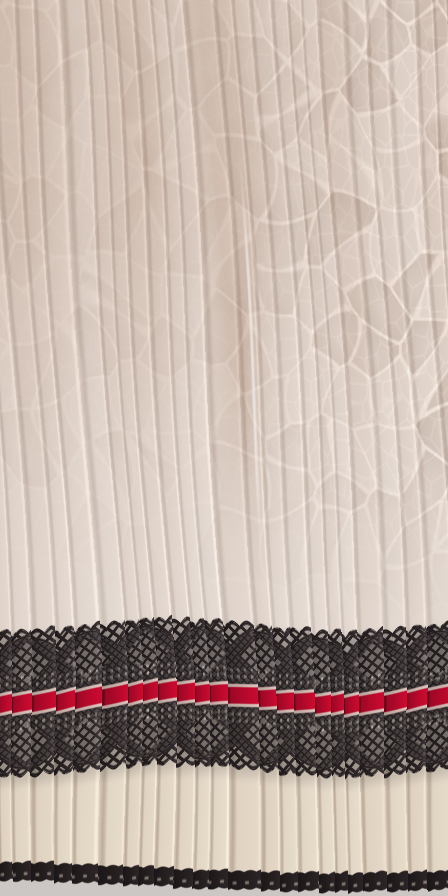
This texture is drawn by a WebGL 1 fragment shader. Its source:

```glsl
precision highp float;
// Pleated ivory brocade cloth with a black lace band, a red ribbon and a lace hem.
uniform vec2 u_resolution;

const float PI = 3.14159265;
const float PLEATS = 23.0;

float hash(float n) { return fract(sin(n * 12.9898) * 43758.545); }

vec2 hash2(vec2 c) {
  return fract(sin(vec2(dot(c, vec2(127.1, 311.7)), dot(c, vec2(269.5, 183.3)))) * 43758.545);
}

// Soft-edged strip of the given half width around zero.
float strip(float d, float halfWidth, float soft) {
  return 1.0 - smoothstep(halfWidth - soft, halfWidth + soft, abs(d));
}

// Cellular noise: nearest distance, gap to the second nearest, cell tone.
vec3 cells(vec2 p) {
  vec2 base = floor(p), f = fract(p);
  float near = 9.0, second = 9.0, tone = 0.0;
  for (int j = -1; j <= 1; j++) {
    for (int i = -1; i <= 1; i++) {
      vec2 o = vec2(float(i), float(j));
      vec2 r = hash2(base + o);
      float d = length(o + r - f);
      if (d < near) { second = near; near = d; tone = r.x; }
      else second = min(second, d);
    }
  }
  return vec3(near, second - near, tone);
}

// Pleats lean to the left towards the top; x is measured along the hem.
float pleatPosition(vec2 p) {
  float lean = 0.065 * max(p.y - 0.5, 0.0);
  return p.x + lean + 0.006 * sin(p.y * 5.0 + p.x * 7.0);
}

float pleatIndex(float u) { return u * PLEATS + 0.3 * sin(u * 17.0) + 0.15 * sin(u * 41.0); }

vec3 cloth(vec2 p, float u, float pleat, float soft) {
  float f = fract(pleat), id = floor(pleat);
  float high = smoothstep(0.55, 1.75, p.y);
  float right = smoothstep(0.4, 0.95, p.x);

  // Broad light and large folds
  float light = 0.9 - 0.72 * high + 0.36 * right * high;
  light += 0.12 * sin(u * 27.0 + 0.8) * high + 0.22 * (hash(id) - 0.5);
  light -= 0.4 * strip(u - 0.575, 0.03, 0.025) * smoothstep(0.75, 1.2, p.y);
  vec3 col = mix(vec3(0.82, 0.745, 0.695), vec3(0.895, 0.855, 0.825), clamp(light, 0.0, 1.0));

  // Woven petals, clearest at the upper right
  float weave = mix(0.3, 1.0, right) * smoothstep(0.55, 1.1, p.y);
  vec2 warp = 0.02 * vec2(sin(p.y * 19.0), sin(p.x * 23.0));
  vec3 petal = cells((p + warp) * vec2(10.5, 8.5));
  float fill = smoothstep(0.35, 0.65, petal.z) * smoothstep(0.03, 0.12, petal.y);
  col -= vec3(0.055, 0.065, 0.07) * fill * (0.4 + petal.x) * weave;
  col += 0.045 * weave * (1.0 - smoothstep(0.02, 0.09, petal.y));
  vec3 vein = cells(p * vec2(27.0, 19.0) + 5.0);
  col += 0.025 * weave * (1.0 - smoothstep(0.03, 0.14, vein.y));

  // Pleat face, shadow beside the fold and lit crease
  float low = 1.0 - smoothstep(0.2, 0.5, p.y);
  col += 0.035 * (f - 0.5);
  col -= vec3(0.07, 0.08, 0.085) * (1.0 + 0.8 * low) * strip(f - 0.13, 0.08, 0.08);
  float crease = strip(f - 0.94, 0.04, 0.03 + PLEATS * soft * 0.5);
  col += crease * (0.035 + 0.055 * hash(id + 7.0)) * (1.0 - 0.4 * high);
  float gleam = strip(u - 0.606, 0.003, soft) * strip(p.y - 1.2, 0.32, 0.15);
  col = mix(col, vec3(0.95, 0.93, 0.92), 0.7 * gleam);

  // Cream tint below the lace
  col *= mix(vec3(1.0), vec3(1.0, 0.995, 0.95), low);
  return clamp(col, 0.0, 0.96);
}

// Diamond net: one on threads, zero in holes.
float net(vec2 p, float period, float thread) {
  vec2 q = PI * vec2(p.x + p.y, p.x - p.y) / period;
  float d = min(abs(sin(q.x)), abs(sin(q.y)));
  return 1.0 - smoothstep(thread, thread + 0.35, d);
}

// Thread coverage of the band; y is the signed distance from its middle.
float laceBand(vec2 p, float halfHeight, float soft) {
  float d = abs(p.y) / halfHeight;
  float scallop = abs(sin(p.x * PI / 0.034));
  float edge = 0.93 + 0.07 * scallop;
  float body = 1.0 - smoothstep(edge - soft * 5.0, edge + soft * 5.0, d);

  // Dense ground, broken by rows of eyelets and flowered diamonds
  float cover = mix(0.82, 1.0, net(p, 0.017, 0.25));
  float motif = abs(fract(p.x / 0.13) - 0.5) * 2.0;
  float diamond = 1.0 - smoothstep(0.7, 0.85, motif + abs(d - 0.53) * 2.6);
  cover = mix(cover, 0.52 + 0.48 * net(p, 0.025, 0.3), diamond);
  float eyelet = smoothstep(0.15, 0.8, sin(p.x * 2.0 * PI / 0.016));
  cover -= 0.45 * eyelet * (strip(d - 0.25, 0.025, 0.02) + strip(d - 0.34, 0.02, 0.02));

  // Arches and open looped border
  float arch = 0.88 - 0.22 * motif * motif;
  float open = smoothstep(arch - 0.04, arch + 0.04, d);
  cover = mix(cover, 0.28 + 0.72 * net(p, 0.028, 0.35), open);
  cover = max(cover, strip(d - arch, 0.025, 0.025));
  cover = max(cover, strip(d - edge + 0.035, 0.025, 0.025));
  return body * clamp(cover, 0.0, 1.0);
}

void main() {
  vec2 p = gl_FragCoord.xy / u_resolution * vec2(1.0, 2.0);
  float soft = 1.0 / u_resolution.x;
  float u = pleatPosition(p);
  float pleat = pleatIndex(u);
  float f = fract(pleat), id = floor(pleat);
  vec3 col = cloth(p, u, pleat, soft);

  // Each pleat tilts the trimmings a little
  float sway = -0.014 * sin(2.0 * PI * (p.x - 0.57) / 0.75);
  float tilt = 0.007 * (f - 0.5) + 0.005 * (hash(id + 3.0) - 0.5);
  float y = p.y - 0.443 - sway - tilt;
  float foldShade = 0.75 + 0.5 * f;

  // Lace band
  float shadow = strip(y + 0.015, 0.165, 0.02);
  col *= 1.0 - 0.12 * shadow;
  vec3 thread = vec3(0.155, 0.13, 0.135) * foldShade;
  thread += 0.04 * strip(f - 0.92, 0.05, 0.05);
  col = mix(col, thread, laceBand(vec2(u, y), 0.166, soft));

  // Red ribbon with pale piping
  vec3 piping = vec3(0.83, 0.74, 0.71) * (0.85 + 0.2 * f);
  col = mix(col, piping, strip(y, 0.0255, soft));
  vec3 red = vec3(0.72, 0.035, 0.17) * (0.82 + 0.3 * f);
  red *= 1.0 - 0.35 * strip(f - 0.04, 0.04, 0.04);
  col = mix(col, red, strip(y, 0.0185, soft));

  // Lace hem and the ground below it
  float hem = p.y - 0.043 + 0.012 * sin(p.x * 4.2 - 1.5) - 0.8 * tilt;
  float loops = 0.004 * abs(sin(u * PI / 0.027));
  col = mix(col, vec3(0.80, 0.775, 0.77), 1.0 - smoothstep(-0.018, -0.012, hem));
  float hole = strip(hem + 0.006, 0.003, 0.004) * smoothstep(0.2, 0.9, sin(u * 2.0 * PI / 0.027));
  float hemCover = strip(hem, 0.018 + loops, soft) * (1.0 - 0.55 * hole);
  col = mix(col, vec3(0.14, 0.115, 0.12) * foldShade, hemCover);

  gl_FragColor = vec4(col, 1.0);
}
```
